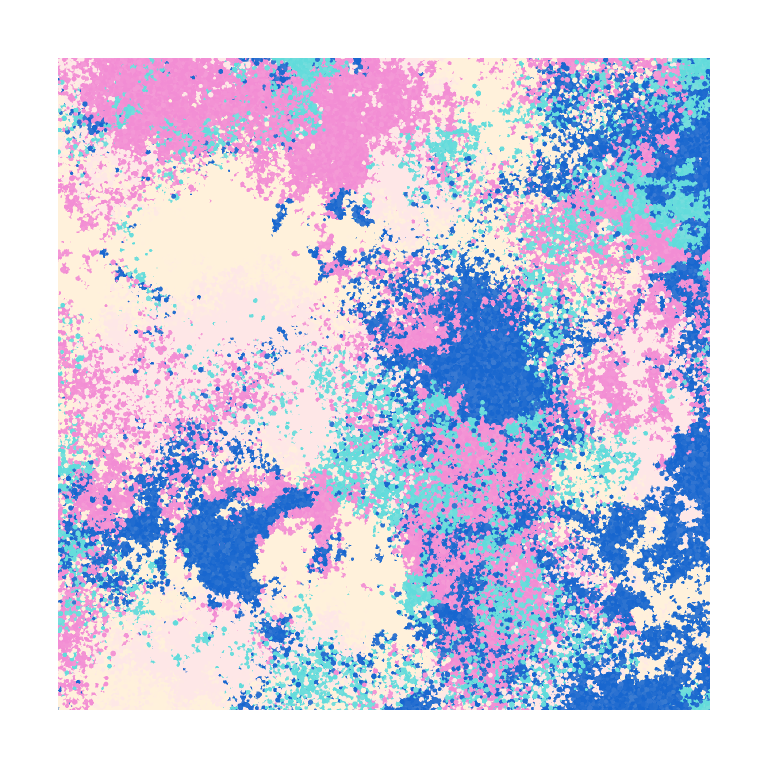
A Shadertoy shader for this texture:

```glsl
// A square panel of stippled paint on white: round dabs of pale, pink, blue and cyan.
// Each dab takes the colour with the largest weight (wrapped gradient noise, rings,
// random grain) at its centre, so patches dissolve into speckle. All noise wraps.

const vec3 PAPER = vec3(1.0);
const vec3 CREAM = vec3(1.0, 0.945, 0.86);
const vec3 BLUSH = vec3(0.995, 0.905, 0.905);
const vec3 PINK = vec3(0.95, 0.55, 0.83);
const vec3 BLUE = vec3(0.09, 0.40, 0.81);
const vec3 CYAN = vec3(0.38, 0.86, 0.86);
const vec4 BIAS = vec4(0.06, 0.06, -0.08, -0.09);  // pale, pink, blue, cyan
const float MARGIN = 0.0755;
const float COARSE_DABS = 200.0;  // dabs across the canvas
const float FINE_DABS = 360.0;
const float GRAIN_MIN = 0.25;
const float GRAIN_MAX = 1.0;
const float RING_WIDTH = 0.012;
const float RING_GAIN = 0.55;
const int RINGS = 8;
const vec2 STREAKS = vec2(30.0, 4.0);  // across and along the diagonal
const int SAMPLES = 2;                 // per axis

vec3 hash3(vec2 cell, float seed) {
    uvec3 v = uvec3(ivec3(cell.x, cell.y, seed)) * 1664525u + 1013904223u;
    v.x += v.y * v.z; v.y += v.z * v.x; v.z += v.x * v.y;
    v ^= v >> 16u;
    v.x += v.y * v.z; v.y += v.z * v.x; v.z += v.x * v.y;
    return vec3(v >> 8u) / 16777216.0;
}

float gradientDot(vec2 cell, vec2 offset, vec2 period, float seed) {
    float angle = 6.2832 * hash3(mod(cell, period), seed).x;
    return dot(vec2(cos(angle), sin(angle)), offset);
}

// Gradient noise that repeats after a whole number of cells
float noise(vec2 q, vec2 period, float seed) {
    vec2 i = floor(q), f = q - i;
    vec2 u = f * f * f * (f * (f * 6.0 - 15.0) + 10.0);
    vec2 e = vec2(1.0, 0.0);
    return mix(
        mix(gradientDot(i, f, period, seed), gradientDot(i + e.xy, f - e.xy, period, seed), u.x),
        mix(gradientDot(i + e.yx, f - e.yx, period, seed),
            gradientDot(i + e.xx, f - e.xx, period, seed), u.x), u.y);
}

float noise(vec2 p, float cells, float seed) {
    return noise(p * cells, vec2(cells), seed);
}

// Broad patches broken up by ever finer clumps
float patches(vec2 p, float seed) {
    return 1.1 * noise(p, 4.0, seed) + 0.65 * noise(p, 9.0, seed + 1.0)
         + 0.4 * noise(p, 19.0, seed + 2.0) + 0.4 * noise(p, 43.0, seed + 3.0)
         + 0.35 * noise(p, 83.0, seed + 4.0);
}

// Topmost round dab at p: centre in xy, 1 in z if p is covered
vec3 findDab(vec2 p, float cells, float seed) {
    vec2 q = p * cells, base = floor(q);
    vec3 top = vec3(p, 0.0);
    float best = -1000.0;
    for (int y = -1; y <= 1; y++)
    for (int x = -1; x <= 1; x++) {
        vec2 cell = base + vec2(x, y);
        vec3 h = hash3(mod(cell, cells), seed);
        vec2 centre = cell + 0.1 + 0.8 * h.xy;
        float d = length(q - centre);
        float covered = step(d, mix(0.32, 0.75, h.z));
        float rank = covered > 0.5 ? fract(h.z * 57.0 + h.x) : -d;
        if (rank > best) {
            best = rank;
            top = vec3(centre / cells, covered);
        }
    }
    return top;
}

// Blue arcs around discs that each favour one colour
vec4 ringWeights(vec2 p) {
    vec4 weight = vec4(0.0);
    for (int i = 0; i < RINGS; i++) {
        vec3 h = hash3(vec2(i, 5), 71.0), k = hash3(vec2(i, 9), 72.0);
        vec2 d = p - (0.15 + 0.7 * h.xy);
        float r = length(d), radius = 0.06 + 0.1 * h.z;
        float arc = 0.6 + 0.4 * cos(atan(d.y, d.x) - 6.2832 * k.x);
        float across = (r - radius) / RING_WIDTH;
        weight.z += RING_GAIN * arc * exp(-across * across);
        weight[int(4.0 * k.y) & 3] += 0.18 * (1.0 - smoothstep(radius - 0.03, radius, r));
    }
    return weight;
}

vec3 paint(vec2 p) {
    vec3 dab = findDab(p, COARSE_DABS, 1.0);
    if (dab.z < 0.5) dab = findDab(p, FINE_DABS, 2.0);
    vec2 c = dab.xy;
    vec2 swirl = c + 0.03 * vec2(noise(c, 6.0, 3.0), noise(c, 6.0, 4.0));

    // Weight of every colour at the dab centre
    vec4 weight = BIAS + ringWeights(swirl);
    for (int k = 0; k < 4; k++) weight[k] += patches(swirl, 10.0 + 10.0 * float(k));
    vec2 glow = (c - vec2(0.27, 0.58)) / vec2(0.17, 0.22);
    weight.x += 0.5 * exp(-dot(glow, glow));
    weight.zw += vec2(0.5, 0.3) * (c.x - 0.5) - vec2(0.35, 0.2) * (c.y - 0.5);
    float streak = noise(STREAKS * vec2(c.x - c.y, c.x + c.y), STREAKS, 60.0);
    weight.xw += vec2(-0.3, 0.3) * streak * smoothstep(0.3, 0.8, c.x);

    // Random grain, strong in some regions and weak in others
    vec2 id = floor(mod(c, 1.0) * 4096.0);
    vec3 r = hash3(id, 80.0), s = hash3(id, 81.0);
    float grain = mix(GRAIN_MIN, GRAIN_MAX, smoothstep(-0.35, 0.3, noise(c, 5.0, 61.0)));
    weight += grain * (vec4(r, s.x) - 0.5);

    // The largest weight sets the colour
    float tint = noise(c, 5.0, 62.0) + 0.35 * noise(c, 31.0, 63.0) + 0.3 * (s.y - 0.5);
    vec3 pale = mix(BLUSH, CREAM, smoothstep(-0.12, 0.12, tint));
    float high = max(max(weight.x, weight.y), max(weight.z, weight.w));
    vec3 colour = weight.x == high ? pale : weight.y == high ? PINK : weight.z == high ? BLUE : CYAN;
    return mix(colour, pale, 0.16 * s.z * s.z);
}

void mainImage(out vec4 fragColor, in vec2 fragCoord) {
    vec3 sum = vec3(0.0);
    for (int j = 0; j < SAMPLES * SAMPLES; j++) {
        vec2 offset = (vec2(j % SAMPLES, j / SAMPLES) + 0.5) / float(SAMPLES) - 0.5;
        vec2 p = (fragCoord + offset) / iResolution.xy;
        vec2 edge = abs(p - 0.5);
        bool inside = max(edge.x, edge.y) < 0.5 - MARGIN;
        sum += inside ? paint(p) : PAPER;
    }
    fragColor = vec4(sum / float(SAMPLES * SAMPLES), 1.0);
}
```
